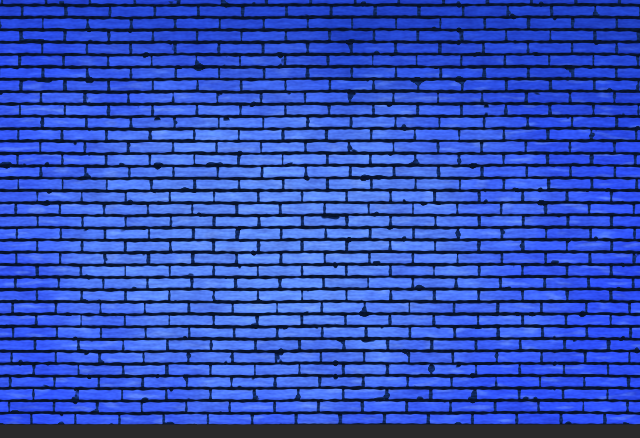
Give the GLSL for this texture, as a WebGL 1 fragment shader.

```glsl
precision highp float;
// Painted blue brick wall in running bond, lit from the left of centre, above a dark base strip.

uniform vec2 u_resolution;

// Layout: bricks across, courses down, both over the full canvas
const vec2 REPEATS = vec2(14.5, 35.43);
const float BRICK_ASPECT = 3.58;     // brick pitch over course pitch
const float FIRST_COURSE = 0.447;    // part of a course cut off at the top
const float FIRST_JOINT = 0.51;      // joint position in the first full course
const float JOINT_DRIFT = -0.0085;   // sideways creep per course
const float JOINT_JITTER = 0.07;
const float STRIP_HEIGHT = 0.031;

// Brick shape, in units of one course
const vec2 BRICK_HALF = vec2(1.69, 0.385);
const float CORNER_RADIUS = 0.07;
const float EDGE_WOBBLE = 0.09;
const float EDGE_SOFTNESS = 0.06;

// Light and wear
const vec2 GLOW_CENTRE = vec2(0.43, 0.47);
const vec2 GLOW_SIZE = vec2(0.62, 0.66);
const float TONE_VARIATION = 0.13;
const float STREAK_STRENGTH = 0.20;
const float GRAIN_STRENGTH = 0.12;

const vec3 GLOW_BLUE = vec3(0.37, 0.55, 0.98);
const vec3 EDGE_BLUE = vec3(0.18, 0.31, 0.97);
const vec3 SHADE_BLUE = vec3(0.13, 0.26, 0.78);
const vec3 SCUFF_BLUE = vec3(0.50, 0.65, 0.98);
const vec3 JOINT_NAVY = vec3(0.07, 0.16, 0.36);
const vec3 BED_SHADOW = vec3(0.03, 0.07, 0.16);
const vec3 STRIP_GREY = vec3(0.16, 0.16, 0.17);

float hash(vec2 p) {
  vec3 q = fract(vec3(p.xyx) * 0.1031);
  q += dot(q, q.yzx + 33.33);
  return fract((q.x + q.y) * q.z);
}

vec2 gradientAt(vec2 cell) {
  float angle = 6.2832 * hash(cell);
  return vec2(cos(angle), sin(angle));
}

// Gradient noise, about -0.7 to 0.7
float noise(vec2 p) {
  vec2 i = floor(p), f = fract(p);
  vec2 w = f * f * f * (f * (f * 6.0 - 15.0) + 10.0);
  vec2 e = vec2(1.0, 0.0);
  float low = mix(dot(gradientAt(i), f), dot(gradientAt(i + e), f - e), w.x);
  float high = mix(dot(gradientAt(i + e.yx), f - e.yx), dot(gradientAt(i + 1.0), f - 1.0), w.x);
  return mix(low, high, w.y);
}

float roundedBox(vec2 p, vec2 halfSize, float radius) {
  vec2 d = abs(p) - halfSize + radius;
  return length(max(d, 0.0)) + min(max(d.x, d.y), 0.0) - radius;
}

// Paint colour under the broad light across the wall
vec3 wallPaint(vec2 uv, vec2 q) {
  float falloff = length((uv - GLOW_CENTRE) / GLOW_SIZE);
  falloff += 0.22 * noise(q * 0.22);
  vec3 paint = mix(GLOW_BLUE, EDGE_BLUE, smoothstep(0.15, 1.0, falloff));
  float topShade = smoothstep(0.62, 1.08, uv.y + 0.18 * (uv.x - 0.5));
  float stain = exp(-pow((uv.x - 0.55) / 0.035, 2.0)) * smoothstep(0.62, 0.95, uv.y);
  return mix(paint, SHADE_BLUE, clamp(topShade + 0.35 * stain, 0.0, 1.0));
}

void main() {
  vec2 uv = gl_FragCoord.xy / u_resolution;
  float pixel = REPEATS.y / u_resolution.y;

  // Course and brick indices, counted from the top left
  float depth = (1.0 - uv.y) * REPEATS.y - FIRST_COURSE;
  vec2 q = vec2(uv.x * REPEATS.x * BRICK_ASPECT, depth) + 40.0;
  depth += 0.10 * noise(vec2(q.x * 0.12, 3.7));
  float course = floor(depth);
  float shift = FIRST_JOINT + JOINT_DRIFT * course + 0.5 * mod(course, 2.0)
    + JOINT_JITTER * (hash(vec2(course + 50.0, 7.0)) - 0.5);
  float along = uv.x * REPEATS.x - shift;
  vec2 id = vec2(floor(along), course) + 50.0;
  vec2 local = vec2((fract(along) - 0.5) * BRICK_ASPECT, fract(depth) - 0.5);

  // Brick outline with uneven size and chipped edges
  vec2 slack = vec2(0.10, 0.05) * (vec2(hash(id + 11.0), hash(id + 23.0)) - 0.5);
  float dist = roundedBox(local + vec2(0.0, 0.03), BRICK_HALF + slack, CORNER_RADIUS);
  dist += EDGE_WOBBLE * noise(q * vec2(1.6, 2.4));
  dist += 0.20 * smoothstep(0.36, 0.55, noise(q * 0.9 + 17.0));
  float soft = max(EDGE_SOFTNESS, 0.7 * pixel);
  float brick = 1.0 - smoothstep(-soft, soft, dist);

  // Brick face: tone per brick, brushed streaks, grain and pale scuffs
  float streak = noise(q * vec2(0.7, 4.0) + id * 3.1);
  float grain = noise(q * vec2(3.0, 6.5));
  vec3 face = wallPaint(uv, q);
  float scuff = smoothstep(0.12, 0.5, noise(q * vec2(0.5, 2.2) + 91.0));
  face = mix(face, SCUFF_BLUE, 0.35 * scuff * (1.0 - smoothstep(0.7, 1.0, uv.y)));
  float tone = 1.0 + TONE_VARIATION * (hash(id) - 0.5);
  tone += STREAK_STRENGTH * streak + GRAIN_STRENGTH * grain;
  tone -= 0.14 * smoothstep(0.15, 0.40, local.y);
  face *= mix(vec3(tone), vec3(1.0), vec3(0.0, 0.0, 0.35));

  // Mortar: navy upright joints, darker shadow in the bed joints
  float bed = smoothstep(0.22, 0.40, abs(local.y));
  vec3 mortar = mix(JOINT_NAVY, BED_SHADOW, bed) * (1.0 + 0.5 * grain);

  vec3 color = mix(mortar, face, brick);
  float stripEdge = 0.7 / u_resolution.y;
  color = mix(STRIP_GREY, color, smoothstep(-stripEdge, stripEdge, uv.y - STRIP_HEIGHT));
  gl_FragColor = vec4(clamp(color, 0.0, 1.0), 1.0);
}
```
